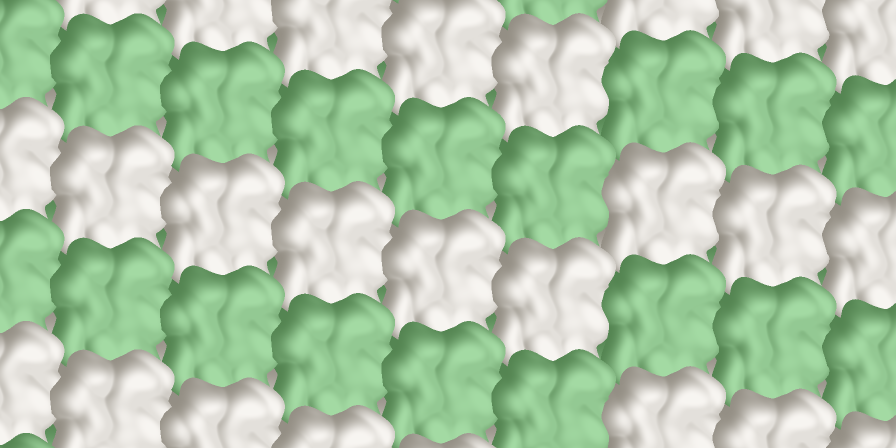
Reproduce this pattern procedurally as a Shadertoy shader.

```glsl
// Diagonal bands of knobbly green and white lumps, stacked in staggered columns.

const float ROWS = 4.0;            // lumps down the canvas
const float COLUMN_STEP = 0.985;   // column spacing, in lump heights
const float FIRST_COLUMN = 0.02;
const float SPLIT_COLUMN = 6.0;    // the bands jump up from this column on
const int KNOBS = 22;
const float KNOB_CURVE = 3.0;
const float KNOB_STRETCH = 3.5;    // extra curvature across a knob's long axis
const float BLEND = 30.0;          // sharpness of the creases between knobs
const float RIM = 0.05;            // height at which a lump's outline is cut

float hash(vec2 p) {
    return fract(sin(dot(p, vec2(127.1, 311.7))) * 43758.5453);
}

// Depth of a column's first lump centre below the top edge
float columnDrop(float column) {
    return column < SPLIT_COLUMN ? 0.4 + 0.25 * column
                                 : 0.8 + 0.2 * (column - SPLIT_COLUMN);
}

// Squarish dome with a long lower side: slope in xy, height in z
vec3 dome(vec2 q) {
    vec2 size = vec2(0.56, q.y < 0.0 ? 0.95 : 0.54);
    vec2 r = abs(q) / size;
    vec2 slope = -0.6 * 2.5 * pow(r, vec2(1.5)) * sign(q) / size;
    return vec3(slope, 0.6 * (1.0 - pow(r.x, 2.5) - pow(r.y, 2.5)));
}

// Smooth union of slanted oval knobs: slope in xy, height in z
vec3 knobs(vec2 q, float column) {
    float total = 1e-20;
    vec2 slope = vec2(0.0);
    for (int k = 0; k < KNOBS; k++) {
        float id = float(k);
        float angle = 2.4 * id + 0.9 * hash(vec2(id, 3.0));
        float radius = 0.68 * sqrt((id + 0.4) / float(KNOBS));
        vec2 centre = radius * vec2(cos(angle), sin(angle)) - vec2(0.0, 0.08);
        centre.x += 0.07 * (hash(vec2(id, column + 20.0)) - 0.5);
        float tilt = 0.55 + 1.5 * (hash(vec2(id, 11.0)) - 0.5);
        vec2 across = vec2(cos(tilt), sin(tilt));
        vec2 d = q - centre;
        float side = dot(d, across);
        float fall = KNOB_CURVE * dot(d, d) + KNOB_STRETCH * side * side;
        float weight = exp(BLEND * (0.14 * hash(vec2(id, 7.0)) - fall));
        total += weight;
        slope -= weight * 2.0 * (KNOB_CURVE * d + KNOB_STRETCH * side * across);
    }
    return vec3(slope / total, log(total) / BLEND);
}

// Soft light from the lower right, darkened in creases and at the rim
vec3 shade(vec3 surface, float relief, bool green) {
    vec3 normal = normalize(vec3(-0.5 * surface.xy, 1.0));
    vec3 light = normalize(vec3(0.35, -0.22, 1.0));
    float lit = smoothstep(0.1, 0.92, dot(normal, light));
    lit *= mix(0.8, 1.0, smoothstep(-0.02, 0.08, relief));
    lit *= mix(0.75, 1.0, smoothstep(RIM, RIM + 0.15, surface.z));
    vec3 dark = green ? vec3(0.33, 0.52, 0.32) : vec3(0.58, 0.56, 0.52);
    vec3 bright = green ? vec3(0.64, 0.855, 0.64) : vec3(0.97, 0.96, 0.945);
    return mix(dark, bright, lit);
}

// Front-most lump at p, measured in lump heights
vec3 lumpField(vec2 p) {
    float nearColumn = round((p.x - FIRST_COLUMN) / COLUMN_STEP);
    float depth = ROWS - p.y;
    float front = -1e3;
    float relief = 0.0;
    vec3 surface = vec3(0.0);
    bool green = true;
    for (int i = -1; i <= 1; i++) {
        float column = nearColumn + float(i);
        float x = p.x - FIRST_COLUMN - column * COLUMN_STEP;
        if (abs(x) > 0.7) continue;
        float drop = columnDrop(column);
        float nearRow = round(depth - drop);
        for (int j = -1; j <= 1; j++) {
            float row = nearRow + float(j);
            vec2 q = vec2(x, drop + row - depth);
            if (q.y > 0.75 || q.y < -1.1) continue;
            q += 0.03 * sin(q.yx * vec2(12.0, 10.0) + vec2(0.6, 2.1));
            vec3 bumps = knobs(q, column);
            vec3 s = dome(q) + bumps;
            // Lower lumps lie in front; points outside a rim fall behind
            float order = s.z + 0.9 * (drop + row) - (s.z > RIM ? 0.0 : 10.0);
            if (order > front) {
                front = order;
                surface = s;
                relief = bumps.z;
                green = mod(row, 2.0) < 0.5;
            }
        }
    }
    return shade(surface, relief, green);
}

void mainImage(out vec4 fragColor, in vec2 fragCoord) {
    // Four samples per pixel smooth the outlines
    vec3 color = vec3(0.0);
    for (int k = 0; k < 4; k++) {
        vec2 offset = vec2(float(k % 2), float(k / 2)) * 0.5 - 0.25;
        color += lumpField((fragCoord + offset) / iResolution.y * ROWS);
    }
    fragColor = vec4(color / 4.0, 1.0);
}
```
